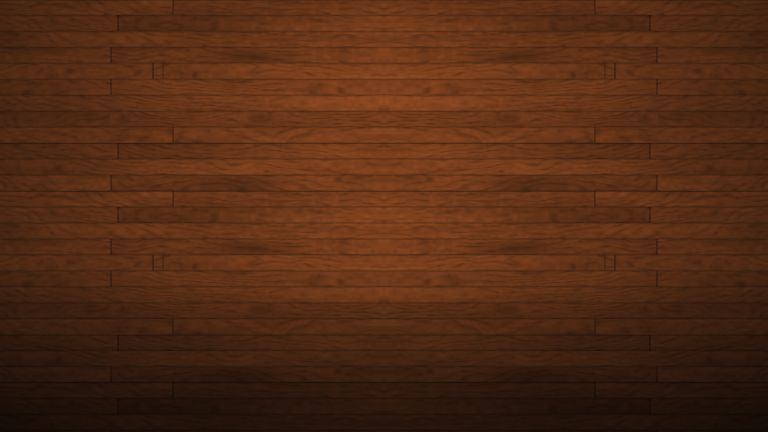
This texture is drawn by a WebGL 2 fragment shader. Its source:

```glsl
#version 300 es
precision highp float;
uniform vec2 u_resolution;
out vec4 fragColor;

float hash(vec2 p) {
    p = fract(p * vec2(0.1031, 0.1130));
    p += dot(p, p.yx + 33.33);
    return fract((p.x + p.y) * p.x * 17.3);
}

float noise(vec2 p) {
    vec2 i = floor(p), f = fract(p);
    f = f * f * (3.0 - 2.0 * f);
    return mix(mix(hash(i), hash(i + vec2(1, 0)), f.x),
               mix(hash(i + vec2(0, 1)), hash(i + vec2(1, 1)), f.x), f.y);
}

// Darkness of curved growth rings and short pores inside one board
float woodGrain(vec2 p, float across, float seed) {
    float warp = noise(vec2(p.x * 5.0 + seed * 7.1, across * 0.9 + seed * 3.7));
    warp += 0.3 * noise(vec2(p.x * 17.0 + seed, across * 2.0 + seed));
    float height = across * 0.9 + 2.0 * warp + 5.0 * p.x * p.x;
    float rings = pow(0.5 + 0.5 * sin(height * 13.0), 3.0);
    float pores = noise(vec2(p.x * 45.0 + seed * 5.3, across * 9.0 + warp * 7.0 + seed));
    float fibres = noise(vec2(p.x * 110.0 + seed, across * 6.0 + warp * 3.0 + seed * 2.0));
    return 0.10 * rings * (0.4 + pores) + 0.13 * (pores - 0.5) + 0.10 * (fibres - 0.5);
}

void main() {
    vec2 uv = gl_FragCoord.xy / u_resolution;
    float aspect = u_resolution.x / u_resolution.y;
    float down = 1.0 - uv.y;
    float side = abs(uv.x - 0.5);
    vec2 p = vec2(side * aspect, down);

    // Board rows, mirrored sideways and repeated every twelve rows
    float rowPos = (down + 0.0012) * 27.07;
    float row = mod(floor(rowPos), 12.0);
    float across = fract(rowPos);
    int kind = int(mod(row, 8.0));
    float joints[8] = float[8](0.2747, 0.3464, 0.9, 0.3555, 0.3008, 0.3555, 0.9, 0.9);
    float tones[8] = float[8](0.99, 0.95, 1.02, 0.96, 1.04, 1.01, 1.05, 0.94);
    float joint = joints[kind];
    float outer = step(joint, side);
    float seed = row * 2.7 + outer * 41.0 + 3.0;

    // Board tone, soft stains and grain
    float tone = tones[kind] * (1.0 + 0.07 * outer);
    tone *= 0.92 + 0.16 * noise(vec2(p.x * 6.0 + seed * 4.0, across * 1.3 + seed));
    if (kind == 3) {
        vec2 stain = vec2((side - 0.181) / 0.045, (across - 0.55) / 0.6);
        tone *= 1.0 - 0.18 * exp(-dot(stain, stain));
    }
    if (kind == 1) tone *= 1.0 - 0.10 * smoothstep(0.16, 0.27, side) * (1.0 - outer);
    tone *= 1.0 - woodGrain(p, across, seed);

    // Seams between rows and butt joints between boards
    float seam = 1.0 - smoothstep(0.0, 0.11, min(across, 1.0 - across));
    float heavy = (row == 0.0 || row == 9.0) && across < 0.5 ? 0.36 : 0.18;
    tone *= 1.0 - heavy * seam;
    float butt = 1.0 - smoothstep(0.0006, 0.0036, abs(side - joint) * aspect);
    if (kind == 4) {
        butt = max(butt, 0.7 - 0.7 * smoothstep(0.0006, 0.0036, abs(side - 0.2878) * aspect));
    }
    tone *= 1.0 - 0.28 * butt;

    // Warm light above the middle, fading to the sides and the floor
    float light = 1.0 - 1.08 * pow(side, 1.3);
    float above = max(0.0, 1.0 - down / 0.35);
    light *= 1.0 - 0.11 * above * above;
    light *= 1.0 - 0.68 * smoothstep(0.5, 1.05, down);
    light *= 1.0 - 0.07 * smoothstep(0.885, 0.889, down);

    float value = 0.51 * light * tone;
    vec3 color = value * mix(vec3(1.0, 0.54, 0.29), vec3(1.0, 0.515, 0.24), smoothstep(0.1, 0.4, value));
    fragColor = vec4(color, 1.0);
}
```
